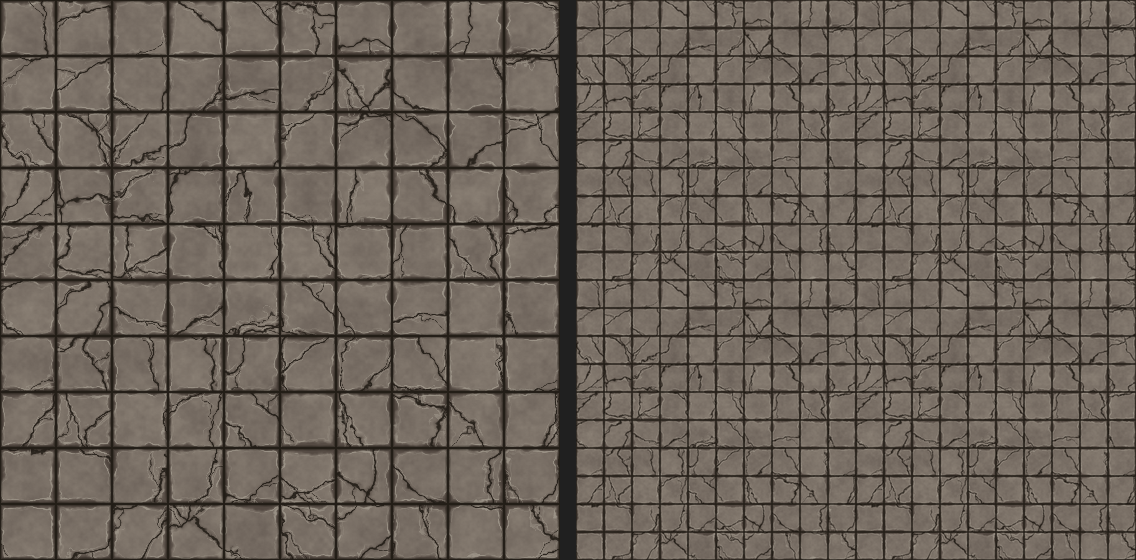
Left: one tile. Right: repeated 2 by 2.
Write a three.js fragment shader that draws this texture.

```glsl
// Ten by ten square stone slabs with chipped rims, branching cracks and dark joints.
varying vec2 vUv;

const float TILES = 10.0;
const float TAU = 6.2831853;
const vec3 JOINT = vec3(0.13, 0.11, 0.085);
const vec3 SHADE = vec3(0.27, 0.23, 0.205);
const vec3 STONE_DARK = vec3(0.40, 0.36, 0.33);
const vec3 STONE_LIGHT = vec3(0.545, 0.505, 0.46);
const vec3 RIM = vec3(0.65, 0.62, 0.57);

float hash(vec2 p) {
  return fract(sin(dot(p, vec2(127.1, 311.7))) * 43758.5453);
}

// Value noise that wraps after a whole number of cells
float noise(vec2 p, float period, float seed) {
  vec2 i = floor(p);
  vec2 f = fract(p);
  f = f * f * (3.0 - 2.0 * f);
  vec2 lo = mod(i, period) + seed;
  vec2 hi = mod(i + 1.0, period) + seed;
  return mix(mix(hash(lo), hash(vec2(hi.x, lo.y)), f.x),
             mix(hash(vec2(lo.x, hi.y)), hash(hi), f.x), f.y);
}

float fbm(vec2 uv, float freq, float seed) {
  float sum = 0.0;
  float amp = 0.5;
  for (int i = 0; i < 4; i++) {
    sum += amp * noise(uv * freq, freq, seed);
    freq *= 2.0;
    amp *= 0.5;
  }
  return sum / 0.9375;
}

float band(float d, float width) {
  return 1.0 - smoothstep(width * 0.35, width * 1.5, abs(d));
}

float roundedBox(vec2 p, float halfSize, float radius) {
  vec2 q = abs(p) - halfSize + radius;
  return length(max(q, 0.0)) + min(max(q.x, q.y), 0.0) - radius;
}

// Point just outside the slab border in the given direction
vec2 borderPoint(float angle) {
  vec2 dir = vec2(cos(angle), sin(angle));
  return dir * 0.54 / max(abs(dir.x), abs(dir.y));
}

// x: dark core, y: pale chipped lips, z: soft shadow
vec3 crackLine(vec2 p, vec2 a, vec2 b, float width, float wander) {
  vec2 ab = b - a;
  float t = clamp(dot(p - a, ab) / dot(ab, ab), 0.0, 1.0);
  float d = length(p - a - ab * t);
  float lip = band(d - width * 1.6 - 0.012 - abs(wander) * 0.14, 0.010);
  return vec3(band(d, width), lip, 1.0 - smoothstep(0.0, width * 4.5, d));
}

// A bent crack across the slab with a thinner branch at its bend
vec3 crackTree(vec2 p, vec2 id, float seed, float width, float wander) {
  float start = TAU * hash(id + seed);
  float span = 1.1 + 1.6 * hash(id + seed + 3.7);
  vec2 a = borderPoint(start);
  vec2 b = borderPoint(start + span);
  vec2 bend = mix(a, b, 0.35 + 0.3 * hash(id + seed + 5.1));
  bend += 0.22 * (vec2(hash(id + seed + 7.3), hash(id + seed + 9.9)) - 0.5);
  vec2 tip = mix(bend, borderPoint(start + span * 0.5 + 1.5 * hash(id + seed + 11.2)), 0.85);
  vec3 c = crackLine(p, a, bend, width, wander);
  c = max(c, crackLine(p, bend, b, width * 0.8, wander));
  return max(c, crackLine(p, bend, tip, width * 0.5, wander) * vec3(0.75, 0.8, 0.6));
}

void main() {
  vec2 id = mod(floor(vUv * TILES), TILES);
  vec2 p = fract(vUv * TILES) - 0.5;
  vec2 warp = vec2(fbm(vUv, 40.0, 1.0), fbm(vUv, 40.0, 23.0)) - 0.5;
  float wear = fbm(vUv, 30.0, 57.0);

  // Mottled stone, tinted per slab
  float mottle = fbm(vUv, 20.0, 71.0) - 0.5;
  float grain = fbm(vUv, 110.0, 91.0) - 0.5;
  float tone = 0.56 + mottle * 0.75 + grain * 0.5 + 0.16 * (hash(id + 31.0) - 0.5);
  vec3 color = mix(STONE_DARK, STONE_LIGHT, clamp(tone, 0.0, 1.0));

  // Ragged, shaded margin with a pale broken rim
  float inset = -roundedBox(p, 0.5, 0.10) + warp.x * 0.17 + warp.y * 0.08;
  float rimAt = 0.065 + 0.12 * (wear - 0.5);
  float rimFade = smoothstep(0.34, 0.62, fbm(vUv, 50.0, 43.0));
  color = mix(color, SHADE, 0.72 * (1.0 - smoothstep(rimAt - 0.06, rimAt + 0.025, inset)));
  color = mix(color, RIM, 0.75 * rimFade * band(inset - rimAt, 0.013));
  color = mix(color, RIM, 0.22 * (1.0 - rimFade) * band(inset - rimAt - 0.03, 0.010));

  // Cracks: one on every slab, a second on some
  vec2 bent = p + warp * 0.30;
  for (int i = 0; i < 2; i++) {
    float seed = 13.0 + 40.0 * float(i);
    float present = i == 0 ? 1.0 : step(0.5, hash(id + 67.0));
    float width = 0.012 + 0.010 * hash(id + seed + 1.9);
    vec3 crack = present * crackTree(bent, id, seed, width, warp.x - warp.y);
    color = mix(color, SHADE, 0.38 * crack.z);
    color = mix(color, RIM, 0.50 * crack.y * smoothstep(0.32, 0.60, wear));
    color = mix(color, JOINT, 0.88 * crack.x);
  }

  // Dark joints with a soft, uneven shadow
  float joint = 0.5 - max(abs(p.x), abs(p.y));
  float uneven = joint + warp.y * 0.03;
  color = mix(color, JOINT, 0.60 * (1.0 - smoothstep(0.010, 0.060, uneven)));
  color = mix(color, JOINT, 0.92 * (1.0 - smoothstep(0.008, 0.028, joint)));
  gl_FragColor = vec4(color, 1.0);
}
```
